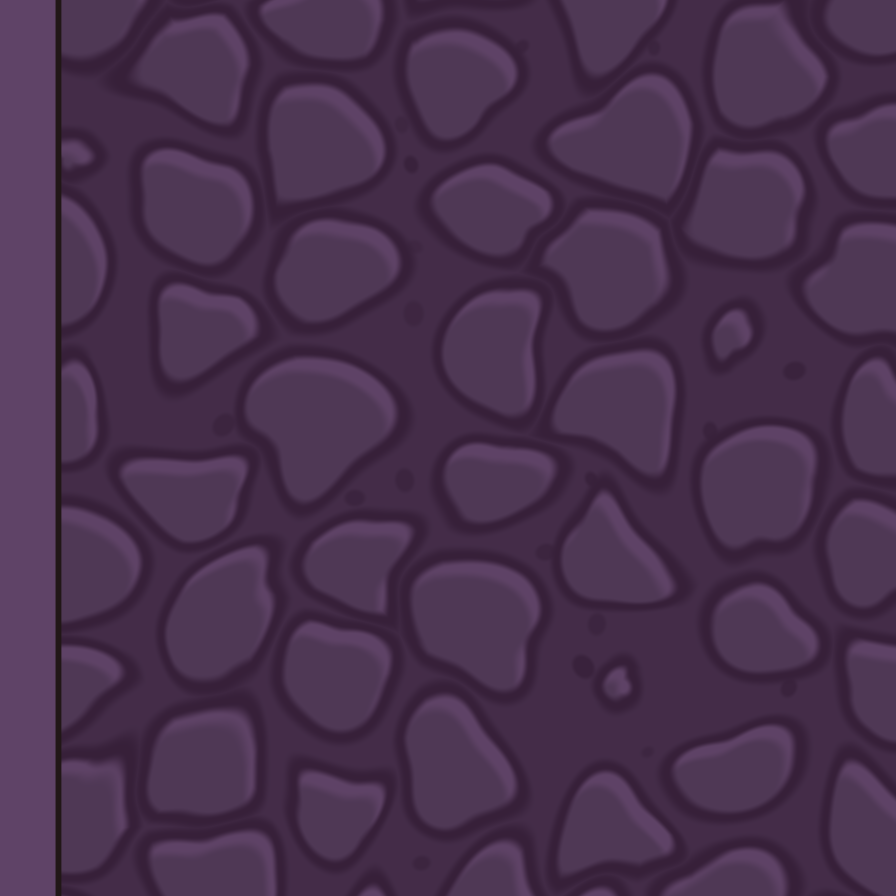
This texture is drawn by a Shadertoy shader. Its source:

```glsl
// Plum cobbles set in dark earth, beside a plain strip with a thin dark seam.
// Stones are bent, lobed blobs on a staggered jittered grid; their distance
// field gives the soft grooves, and a shifted copy of it gives the lit rims.

const vec3 GROUND = vec3(0.265, 0.173, 0.282);
const vec3 STONE  = vec3(0.310, 0.220, 0.335);
const vec3 RIM    = vec3(0.372, 0.262, 0.402);
const vec3 GROOVE = vec3(0.215, 0.126, 0.225);
const vec3 SEAM   = vec3(0.130, 0.090, 0.090);

const float TAU = 6.28318;
const float STONE_CELL = 0.152;
const float SPOT_CELL = 0.07;
const float HALF_GAP = 0.013;
const vec2 LIGHT_SHIFT = vec2(0.010, 0.016);

// Three random values in 0..1 per grid cell
vec3 hash3(vec2 cell, float seed) {
    vec3 h = fract((cell.xyx + seed) * vec3(0.1031, 0.1030, 0.0973));
    h += dot(h, h.yxz + 33.33);
    return fract((h.xxy + h.yzz) * h.zyx);
}

float smoothMax(float a, float b, float k) {
    float h = max(k - abs(a - b), 0.0) / k;
    return max(a, b) + h * h * k * 0.25;
}

mat2 rotation(float angle) {
    float c = cos(angle), s = sin(angle);
    return mat2(c, s, -s, c);
}

// Approximate distance to one stretched, bent and lobed stone
float stoneShape(vec2 p, float radius, vec3 form, vec3 lobes) {
    vec2 q = rotation(form.x * TAU) * p;
    float stretch = mix(1.0, 1.28, form.y);
    q *= vec2(1.0 / stretch, stretch);
    float bend = (form.z - 0.5) * 1.1;
    q.y += bend * (min(q.x * q.x / radius, radius * 1.6) - 0.25 * radius);
    float angle = atan(q.y, q.x);
    float wave = 0.11 * cos(3.0 * angle + lobes.x * TAU)
               + 0.05 * cos(4.0 * angle + lobes.y * TAU)
               + 0.025 * cos(5.0 * angle + lobes.z * TAU);
    return length(q) - radius * (1.0 + wave);
}

// Distance to the nearest stone, trimmed so that neighbours keep a gap
float stoneField(vec2 p) {
    vec2 base = floor(p / STONE_CELL);
    float nearest = 1.0, second = 1.0;
    for (int j = -2; j <= 1; j++) {
        for (int i = -1; i <= 1; i++) {
            vec2 cell = base + vec2(i, j);
            vec3 place = hash3(cell, 17.0);
            vec2 stagger = vec2(0.0, 0.5 * mod(cell.x, 2.0));
            vec2 center = (cell + 0.5 + stagger + (place.xy - 0.5) * 0.36) * STONE_CELL;
            float radius = place.z < 0.15 ? mix(0.014, 0.024, place.z / 0.15)
                                          : mix(0.049, 0.079, (place.z - 0.15) / 0.85);
            float d = stoneShape(p - center, radius, hash3(cell, 41.0), hash3(cell, 73.0));
            second = min(second, max(nearest, d));
            nearest = min(nearest, d);
        }
    }
    return smoothMax(nearest, 0.5 * (nearest - second) + HALF_GAP, 0.018);
}

// Soft dark flecks, kept only where the bare ground has room for them
float groundSpots(vec2 p) {
    vec2 cell = floor(p / SPOT_CELL);
    vec3 place = hash3(cell, 7.0);
    vec3 form = hash3(cell, 29.0);
    vec2 center = (cell + 0.27 + 0.46 * place.xy) * SPOT_CELL;
    float radius = mix(0.007, 0.015, place.z);
    vec2 q = rotation(form.x * TAU) * (p - center);
    float d = length(q * vec2(1.0, 1.25)) - radius;
    if (form.y > 0.65 || d > 0.004) return 0.0;
    float room = step(radius + 0.008, stoneField(center));
    return room * mix(0.35, 0.85, form.z) * (1.0 - smoothstep(-0.004, 0.003, d));
}

vec3 cobbles(vec2 p) {
    float d = stoneField(p);
    vec3 color = mix(GROUND, GROOVE, groundSpots(p));
    color = mix(color, GROOVE, 1.0 - smoothstep(0.007, 0.019, d));

    // The rim lies where a step toward the light leaves the stone
    float lit = smoothstep(-0.007, 0.006, stoneField(p + LIGHT_SHIFT));
    vec3 face = mix(STONE, RIM, lit * 0.95);
    return mix(color, face, 1.0 - smoothstep(-0.006, 0.004, d));
}

void mainImage(out vec4 fragColor, in vec2 fragCoord) {
    vec2 p = fragCoord / iResolution.y;
    float stripEnd = 0.062, seamEnd = 0.0685;
    float soft = 0.001;

    vec3 color = cobbles(p);
    color = mix(SEAM, color, smoothstep(seamEnd - soft, seamEnd + soft, p.x));
    color = mix(RIM, color, smoothstep(stripEnd - soft, stripEnd + soft, p.x));
    fragColor = vec4(color, 1.0);
}
```
